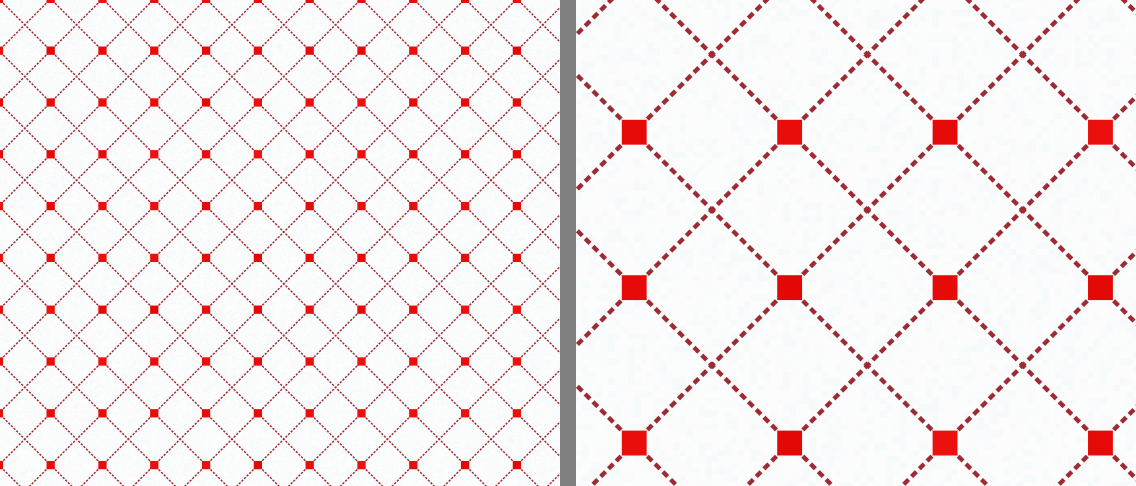
Left, the full canvas; right, a detail of the centre.
Give the GLSL for this pattern, as a Shadertoy shader.

```glsl
const float CELLS_ACROSS = 10.81;                // repeats over the canvas width
const vec2  FIRST_KNOT   = vec2(0.978, 0.978);   // from the top left, in cells
const float KNOT_SIZE    = 0.16;                 // side of the square, in cells
const float LINE_WIDTH   = 0.028;
const float DASHES       = 10.0;                 // dashes per half diagonal
const float DASH_DUTY    = 0.62;
const float GRAIN_SCALE  = 24.0;
const float GRAIN_AMOUNT = 0.025;
const float KNOT_WEAR    = 0.04;

const vec3 PAPER_COLOR = vec3(0.99, 0.99, 0.99);
const vec3 KNOT_COLOR  = vec3(0.91, 0.05, 0.04);
const vec3 LINE_COLOR  = vec3(0.62, 0.17, 0.20);
const vec3 GRAIN_TINT  = vec3(1.0, 0.45, 0.3);

const float INV_SQRT2 = 0.70710678;

float hash(vec2 p) {
    return fract(sin(dot(p, vec2(127.1, 311.7))) * 43758.5453);
}

// Signed offset to the nearest whole number
float nearest(float x) {
    return fract(x + 0.5) - 0.5;
}

float coverage(float dist, float pixel) {
    return clamp(0.5 - dist / pixel, 0.0, 1.0);
}

// Dashed line wherever "across" is whole, with dashes counted by "along"
float dashedLine(float across, float along, float pixel) {
    float side = abs(nearest(across)) * INV_SQRT2 - 0.5 * LINE_WIDTH;
    float dash = (abs(nearest(along * DASHES)) - 0.5 * DASH_DUTY) * INV_SQRT2 / DASHES;
    return coverage(side, pixel) * coverage(dash, pixel);
}

float squareDistance(vec2 p, float halfSide) {
    vec2 d = abs(p) - halfSide;
    return max(d.x, d.y);
}

void mainImage(out vec4 fragColor, in vec2 fragCoord) {
    // Cell coordinates, anchored to the top left
    float pixel = CELLS_ACROSS / iResolution.x;
    vec2 p = vec2(fragCoord.x, iResolution.y - fragCoord.y) * pixel - FIRST_KNOT;

    // Paper with a faint cool grain
    float grain = hash(floor(p * GRAIN_SCALE));
    vec3 color = PAPER_COLOR - GRAIN_AMOUNT * grain * grain * GRAIN_TINT;

    // Two crossing families of dashed diagonals
    float rising  = p.x + p.y;
    float falling = p.x - p.y;
    float lines = max(dashedLine(rising, falling, pixel),
                      dashedLine(falling, rising, pixel));
    color = mix(color, LINE_COLOR, lines);

    // Square knots with slight tone changes
    vec2 knotId = floor(p + 0.5);
    float knot = coverage(squareDistance(p - knotId, 0.5 * KNOT_SIZE), pixel);
    vec3 knotColor = KNOT_COLOR + KNOT_WEAR * (hash(knotId) - 0.5);
    color = mix(color, knotColor, knot);

    fragColor = vec4(color, 1.0);
}
```
